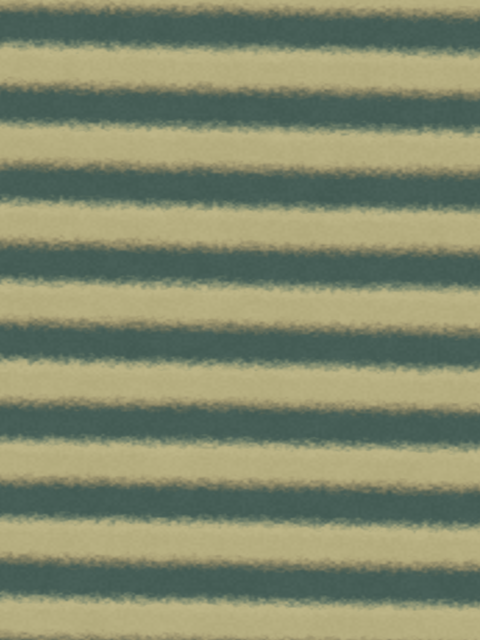
Write a WebGL 2 fragment shader that draws this pattern.

```glsl
#version 300 es
precision highp float;
// Soft horizontal stripes, green on straw, falling slightly to the right.
// A periodic distance to the band edge is blurred by a smoothstep, after
// fine value noise has roughened the edge; grain and tints finish it.

#define PERIOD 0.1233      // stripe spacing, in canvas heights
#define CENTER 0.0911      // height of the lowest whole band at mid width
#define SLOPE 0.0180       // fall per unit of width
#define HALF_BAND 0.236    // half the dark width, in periods
#define SOFT_UPPER 0.125   // half blur of the upper edge, in periods
#define SOFT_LOWER 0.100   // half blur of the lower edge, in periods
#define ROUGHNESS 0.060    // edge jitter, in periods
#define GRAIN 0.022        // brightness of the surface grain

uniform vec2 u_resolution;
out vec4 outColor;

const vec3 STRAW = vec3(0.712, 0.682, 0.500);
const vec3 GREEN = vec3(0.275, 0.368, 0.338);
const vec3 BROWN_TINT = vec3(0.035, -0.010, -0.025);

// Integer hash of a lattice cell, from 0 to 1
float hash(ivec2 cell) {
  uvec2 q = uvec2(cell) * uvec2(1597334673u, 3812015801u);
  uint n = (q.x ^ q.y) * 1597334673u;
  n = (n ^ (n >> 15)) * 2246822519u;
  n ^= n >> 13;
  return float(n >> 8) / 16777216.0;
}

// Smooth value noise, from -0.5 to 0.5
float noise(vec2 p) {
  ivec2 i = ivec2(floor(p));
  vec2 f = fract(p);
  f = f * f * (3.0 - 2.0 * f);
  float low = mix(hash(i), hash(i + ivec2(1, 0)), f.x);
  float high = mix(hash(i + ivec2(0, 1)), hash(i + ivec2(1, 1)), f.x);
  return mix(low, high, f.y) - 0.5;
}

void main() {
  vec2 p = gl_FragCoord.xy / u_resolution.y;
  float midX = 0.5 * u_resolution.x / u_resolution.y;

  // Position across the stripes, in periods, with fine and slow wobble
  float phase = (p.y + SLOPE * (p.x - midX) - CENTER) / PERIOD;
  float fine = noise(p * vec2(125.0, 190.0)) + 0.6 * noise(p * vec2(230.0, 290.0) + 71.0);
  float slow = noise(p * vec2(6.0, 9.0) + 23.0);
  phase += ROUGHNESS * fine + 0.018 * slow;
  float offset = fract(phase + 0.5) - 0.5;

  // Blurred edges, never sharper than a pixel
  float pixel = 1.0 / (PERIOD * u_resolution.y);
  float soft = max(offset > 0.0 ? SOFT_UPPER : SOFT_LOWER, pixel);
  float edge = abs(offset) - HALF_BAND;
  float straw = smoothstep(-soft, soft, edge);
  vec3 color = mix(GREEN, STRAW, straw);

  // Brown upper fringe, green lower fringe, pale rim below each band
  float fringe = 4.0 * straw * (1.0 - straw);
  color += BROWN_TINT * fringe * (offset > 0.0 ? 1.0 : -0.4);
  float rim = (offset + HALF_BAND + 0.11) / 0.06;
  color += 0.022 * exp(-rim * rim);

  // Surface grain and faint mottling
  float grain = noise(p * vec2(210.0, 240.0) + 137.0);
  float mottle = noise(p * vec2(28.0, 45.0) + 311.0);
  color += GRAIN * (grain + 0.5 * mottle);

  outColor = vec4(clamp(color, 0.0, 1.0), 1.0);
}
```
